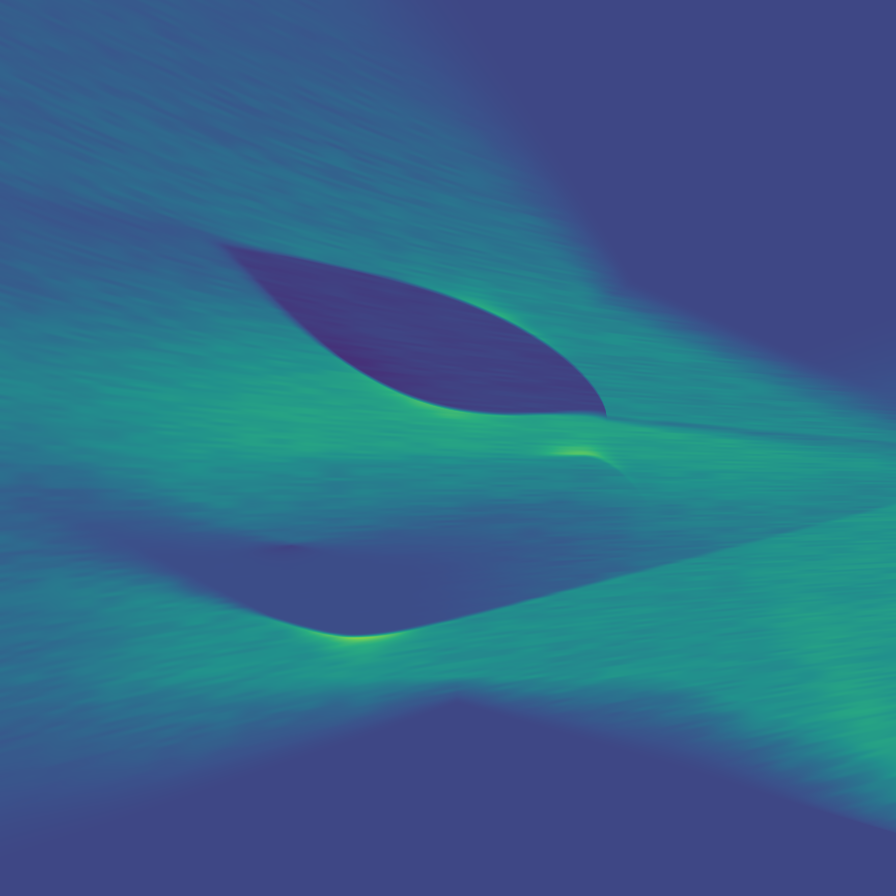
A Shadertoy shader for this background:

```glsl
// Draws caustic light sheets folding around dark lenses, with fine ripples, in a blue-to-yellow scale.

// Values to tune
const float AMBIENT = 0.215;          // unlit level of the colour scale
const float LENS_LEVEL = 0.20;        // level inside the dark lens
const float EDGE = 0.003;             // softness of the sharpest folds
const float RIPPLE = 0.055;           // strength of the fine ripples
const float STREAK = 0.030;           // strength of the broad rays
const vec2 LENS_LEFT = vec2(0.221, 0.260);
const vec2 LENS_RIGHT = vec2(0.677, 0.465);
const vec2 WEDGE_TOP = vec2(0.3255, 0.607);
const vec2 WEDGE_BASE = vec2(0.397, 0.7096);
const vec2 SHADOW_TIP = vec2(0.510, 0.785);

const vec3 SCALE[9] = vec3[9](
    vec3(0.27, 0.00, 0.33), vec3(0.28, 0.17, 0.46), vec3(0.23, 0.32, 0.545),
    vec3(0.17, 0.44, 0.558), vec3(0.13, 0.567, 0.55), vec3(0.16, 0.68, 0.50),
    vec3(0.36, 0.785, 0.39), vec3(0.67, 0.86, 0.19), vec3(0.99, 0.91, 0.14));

vec3 colourScale(float level) {
    float f = clamp(level, 0.0, 0.999) * 8.0;
    int i = int(f);
    return mix(SCALE[i], SCALE[i + 1], fract(f));
}

float hash(vec2 p) {
    vec3 q = fract(p.xyx * vec3(0.1031, 0.1030, 0.0973));
    q += dot(q, q.yzx + 33.33);
    return fract((q.x + q.y) * q.z);
}

float noise(vec2 p) {
    vec2 i = floor(p), f = fract(p);
    f = f * f * (3.0 - 2.0 * f);
    return mix(mix(hash(i), hash(i + vec2(1, 0)), f.x),
               mix(hash(i + vec2(0, 1)), hash(i + vec2(1, 1)), f.x), f.y);
}

float bell(float x, float centre, float width) {
    float d = (x - centre) / width;
    return exp(-d * d);
}

// Rises from 0 to 1 as the signed distance crosses a soft edge
float cover(float dist, float soft) { return smoothstep(-soft, soft, dist); }

// Light that starts sharply at a fold and fades with distance
float caustic(float dist, float width) {
    return cover(dist, EDGE) * exp(-max(dist, 0.0) / width);
}

// Rounded corner with its own slope on either side
float crest(float x, vec2 peak, float slopeL, float slopeR) {
    float d = x - peak.x;
    return peak.y - (d < 0.0 ? slopeL : slopeR) * (sqrt(d * d + 0.0025) - 0.05);
}

// Wide fan of light above the lens
float upperFan(vec2 p) {
    float width = mix(0.25, 0.08, clamp(p.y / 0.3, 0.0, 1.0));
    float side = smoothstep(0.0, width, 0.534 + 0.563 * p.y - p.x);
    float right = smoothstep(0.0, 0.065, p.y - 0.3125 - 0.448 * (p.x - 0.71));
    return AMBIENT + max(side, right) * (0.075 + min(1.5 * p.y * p.y, 0.17));
}

// Bright sheet through the centre, with a small fold in it
float middleSheet(vec2 p) {
    float gain = mix(0.17, 0.28, smoothstep(0.0, 0.35, p.x));
    float level = 0.275 + gain * bell(p.y, 0.465, 0.135);
    float bend = max(p.x - 0.65, 0.0);
    float fold = 0.508 + 10.0 * bend * bend;
    float span = smoothstep(0.2, 0.4, p.x) * (1.0 - smoothstep(0.64, 0.76, p.x));
    level -= 0.04 * span * cover(p.y - fold, 0.006);
    level += 0.28 * bell(p.x, 0.647, 0.04) * caustic(fold - p.y, 0.009);
    return level + 0.06 * bell(p.x, 0.80, 0.13) * bell(p.y, 0.53, 0.06);
}

// Fan of light under the wedge, fading to the shadow below
float lowerFan(vec2 p, float top) {
    float level = 0.36 + 0.13 * smoothstep(0.0, 0.25, p.x) + 0.03 * smoothstep(0.8, 1.0, p.x);
    level += 0.045 * bell(p.y, 0.60 + 1.47 * (p.x - 0.83), 0.07) * smoothstep(0.8, 0.95, p.x);
    float d = p.x - SHADOW_TIP.x;
    float outer = SHADOW_TIP.y + (d < 0.0 ? -0.36 : 0.296) * d;
    float inner = 0.755 + 0.35 * max(p.x - 0.75, 0.0);
    float rest = 1.0 - clamp((p.y - inner) / (outer - inner), 0.0, 1.0);
    level = mix(AMBIENT, level, pow(rest, mix(1.5, 0.6, smoothstep(0.75, 1.0, p.x))));
    return level + bell(p.x, 0.40, 0.065) * (0.33 * caustic(p.y - top, 0.009)
                                           + 0.08 * caustic(p.y - top, 0.03));
}

void mainImage(out vec4 fragColor, in vec2 fragCoord) {
    vec2 p = fragCoord / iResolution.xy;
    p.y = 1.0 - p.y;                  // depth below the top edge

    // Lens outline: a chord with one bulge on each side
    float t = clamp((p.x - LENS_LEFT.x) / (LENS_RIGHT.x - LENS_LEFT.x), 0.0, 1.0);
    float chord = mix(LENS_LEFT.y, LENS_RIGHT.y, t)
        + 0.16 * min(p.x - LENS_LEFT.x, 0.0) + 0.09 * max(p.x - LENS_RIGHT.x, 0.0);
    float lensTop = chord - 0.18 * pow(t, 1.35) * pow(1.0 - t, 0.55);
    float lensBase = chord + 0.53 * pow(t, 1.35) * pow(1.0 - t, 1.45);
    float softTop = EDGE + 0.08 * max(0.32 - p.x, 0.0);
    float softBase = EDGE + 0.1 * max(0.38 - p.x, 0.0) + 0.08 * max(p.x - 0.62, 0.0);

    // Upper fan, middle sheet and the lens between them
    float upper = upperFan(p) + 0.2 * bell(p.x, 0.55, 0.06) * caustic(lensTop - p.y, 0.012);
    upper -= 0.05 * bell(p.y, chord, 0.03) * (1.0 - smoothstep(0.2, 0.3, p.x));
    float middle = middleSheet(p) + caustic(p.y - lensBase, 0.013)
        * (0.15 * bell(p.x, 0.51, 0.06) + 0.08 * bell(p.x, 0.43, 0.06));
    float belowLens = cover(p.y - lensBase, softBase);
    float lens = cover(p.y - lensTop, softTop) * (1.0 - belowLens);
    float lensLevel = LENS_LEVEL - 0.05 * bell(p.x, 0.40, 0.08) * bell(p.y, lensBase, 0.04);
    float level = mix(mix(upper, middle, belowLens), lensLevel, lens);

    // Dark wedge and the fan beneath it
    float wedgeTop = crest(p.x, WEDGE_TOP, 0.27, 0.11);
    float wedgeBase = crest(p.x, WEDGE_BASE, 0.35, 0.265);
    float wedge = 0.235 + 0.22 * smoothstep(0.45, 0.9, p.x) + 0.04 * smoothstep(0.1, 0.0, p.x);
    wedge -= 0.06 * bell(p.x, 0.31, 0.04) * caustic(p.y - wedgeTop, 0.008);
    level = mix(level, wedge, cover(p.y - wedgeTop, EDGE + 0.3 * abs(p.x - WEDGE_TOP.x)));
    level = mix(level, lowerFan(p, wedgeBase),
                cover(p.y - wedgeBase, EDGE + 0.2 * max(0.3 - p.x, 0.0)));

    // Ripples and rays drawn out along the light
    float across = p.y - mix(0.45, -0.25, smoothstep(0.1, 0.85, p.y)) * p.x;
    float lit = max(smoothstep(0.22, 0.34, level), 0.5 * lens);
    float ripple = noise(vec2(p.x * 32.0, across * 210.0)) - 0.5;
    float rays = noise(vec2(p.x * 3.0 + 7.0, across * 45.0)) - 0.5;
    level += lit * (RIPPLE * ripple + STREAK * rays);

    fragColor = vec4(colourScale(level), 1.0);
}
```
